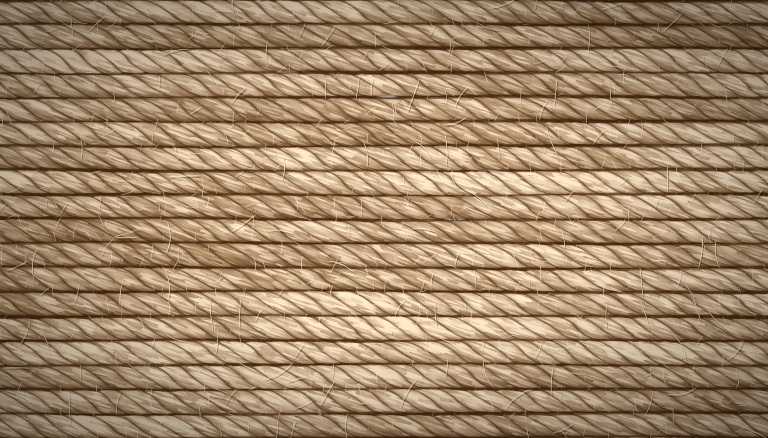
Reproduce this texture procedurally as a Shadertoy shader.

```glsl
// Horizontal rows of twisted natural-fibre rope with loose hairs.
// Each row is shaded as a cylinder wound with helical strands; stretched
// cellular noise gives the fibres and scattered arcs give the hairs.

const float ROPES = 18.0;          // rows in the canvas height
const float STRANDS = 17.5;        // strands per canvas height, along a row
const float TWIST = 1.9;           // strands crossed over the visible half turn
const float CREASE = 0.10;         // dark line between strands, in strands
const float SHOULDER = 0.30;       // soft shading beside it, in strands
const float FIBRE_SLOPE = 0.33;
const vec2 FIBRE_SCALE = vec2(30.0, 215.0);
const float FIBRE_CONTRAST = 0.40;
const float MOTTLE = 0.07;         // broad light and dark areas
const float HAIR_WIDTH = 0.0007;
const float HAIR_CHANCE = 0.62;
const float VIGNETTE = 0.46;
const float PI = 3.14159;

const vec3 SHADOW = vec3(0.25, 0.14, 0.05);
const vec3 STRAW = vec3(0.61, 0.485, 0.345);
const vec3 LIGHT = vec3(0.94, 0.86, 0.745);
const vec3 HAIR = vec3(0.95, 0.88, 0.76);
const vec3 BACKING = vec3(0.70, 0.73, 0.78);

vec2 hash2(vec2 p) {
    vec3 q = fract(p.xyx * vec3(0.1031, 0.1030, 0.0973));
    q += dot(q, q.yzx + 33.33);
    return fract((q.xx + q.yz) * q.zy);
}

// Nearest-point distance and a random value for the nearest cell.
vec2 cellular(vec2 p) {
    vec2 base = floor(p), best = vec2(8.0, 0.0);
    for (int j = -1; j <= 1; j++)
    for (int i = -1; i <= 1; i++) {
        vec2 cell = base + vec2(i, j);
        vec2 rnd = hash2(cell);
        float d = length(cell + rnd - p);
        if (d < best.x) best = vec2(d, fract(rnd.x * 7.0 + rnd.y * 13.0));
    }
    return best;
}

vec3 toneColour(float t) {
    t = clamp(t, 0.0, 1.0);
    return t < 0.5 ? mix(SHADOW, STRAW, t * 2.0) : mix(STRAW, LIGHT, t * 2.0 - 1.0);
}

vec3 ropeColour(vec2 p) {
    // Rows sag slightly and differ in thickness and lay
    float sag = 0.0016 * sin(p.x * 3.1 + p.y * 9.0) + 0.0011 * sin(p.x * 7.7 - p.y * 23.0);
    float row = (p.y + sag) * ROPES;
    float id = floor(row);
    vec2 rnd = hash2(vec2(id + 40.0, 7.0));
    float radius = 0.95 + 0.045 * sin(p.x * (2.0 + 3.0 * rnd.x) + 6.3 * rnd.y)
                 + 0.02 * sin(p.x * 19.0 + id * 2.4);
    float v = (2.0 * fract(row) - 1.0) / radius;
    float angle = asin(clamp(v, -0.999, 0.999));

    // Helical strands of uneven width
    float phase = p.x * STRANDS * (0.94 + 0.12 * rnd.x) + 10.0 * rnd.y + TWIST * angle / PI
                + 0.14 * sin(p.x * 11.0 + id * 4.0) + 0.05 * sin(p.x * 71.0 + p.y * 190.0);
    float strand = floor(phase);
    float s = phase - strand - 0.5;
    float bulge = 1.0 - 4.0 * s * s;
    vec2 strandRnd = hash2(vec2(strand + 90.0, id + 17.0));

    // Fibres run at a shallower angle than the strands
    vec2 fibrePos = vec2(p.x, p.y + FIBRE_SLOPE * p.x) * FIBRE_SCALE;
    vec2 fibre = cellular(fibrePos + strandRnd * 40.0 + 60.0);

    float tone = 0.33 + 0.50 * pow(cos(angle), 0.8) + 0.13 * v + 0.07 * s;
    tone += FIBRE_CONTRAST * (fibre.y - 0.5) - 0.16 * (fibre.x - 0.4);
    tone += 0.10 * (strandRnd.x - 0.5) + 0.16 * (rnd.x - 0.5);
    tone += MOTTLE * (sin(p.x * 5.3 + id * 2.1) + sin(p.x * 2.2 - p.y * 6.0 + 1.0));

    // Thin broken crease with a soft shoulder
    float edge = 0.5 - abs(s);
    float broken = 0.55 + 0.45 * sin(p.x * 47.0 + strand * 2.3 + id);
    tone *= mix(0.80, 1.0, smoothstep(0.0, SHOULDER, edge));
    tone *= 1.0 - (0.25 + 0.40 * broken) * (1.0 - smoothstep(0.02, CREASE, edge));

    // Ragged gaps between rows, with rare glimpses of the backing
    float rim = abs(v) - 0.07 * bulge + 0.12 * (fibre.y - 0.5);
    float gap = smoothstep(0.85, 0.95, rim);
    float depth = 0.72 + 0.2 * sin(p.x * 8.0 + id * 5.0);
    vec3 colour = toneColour(tone * (1.0 - depth * gap));
    float slot = p.x * 13.0;
    float chip = step(0.985, hash2(vec2(floor(slot) + 5.0, id + 71.0)).x);
    chip *= smoothstep(0.4, 0.1, abs(fract(slot) - 0.5)) * step(v, 0.0);
    return mix(colour, BACKING, 0.75 * chip * gap);
}

// Coverage by loose curved hairs, one at most per cell of the given size.
float hairs(vec2 p, float size, float pixel) {
    vec2 base = floor(p / size);
    float cover = 0.0;
    for (int j = -1; j <= 1; j++)
    for (int i = -1; i <= 1; i++) {
        vec2 cell = base + vec2(i, j);
        vec2 a = hash2(cell + 31.0), b = hash2(cell + 157.0);
        vec2 q = p - (cell + a) * size;
        float turn = PI * (b.x + 0.12 * sin(b.x * 2.0 * PI));
        q = mat2(cos(turn), -sin(turn), sin(turn), cos(turn)) * q;
        float reach = size * mix(0.15, 0.7, b.y * b.y);
        float bend = (a.x - 0.5) * 0.9 / size;
        float d = abs(q.y - bend * q.x * q.x) / sqrt(1.0 + 4.0 * bend * bend * q.x * q.x);
        float line = 1.0 - smoothstep(0.0, HAIR_WIDTH + 0.6 * pixel, d);
        line *= 1.0 - smoothstep(reach * 0.6, reach, abs(q.x));
        cover = max(cover, line * step(a.y, HAIR_CHANCE) * (0.35 + 0.65 * b.y));
    }
    return cover;
}

void mainImage(out vec4 fragColor, in vec2 fragCoord) {
    float pixel = 1.0 / iResolution.y;
    vec2 p = fragCoord * pixel;

    // Four samples smooth the creases and fibres
    vec3 colour = vec3(0.0);
    for (int k = 0; k < 4; k++) {
        vec2 offset = vec2(k % 2, k / 2) * 0.5 - 0.25;
        colour += 0.25 * ropeColour(p + offset * pixel);
    }

    // Long and short hairs; the long ones cast shadows
    colour *= 1.0 - 0.3 * hairs(p + vec2(-0.002, 0.004), 0.065, pixel);
    colour = mix(colour, HAIR, 0.55 * hairs(p + 3.0, 0.032, pixel));
    colour = mix(colour, HAIR, 0.75 * hairs(p, 0.065, pixel));

    // Bright middle and darkened corners
    vec2 centred = fragCoord / iResolution.xy * 2.0 - 1.0;
    colour *= 1.08 - VIGNETTE * smoothstep(0.4, 1.5, length(centred));
    fragColor = vec4(colour, 1.0);
}
```
